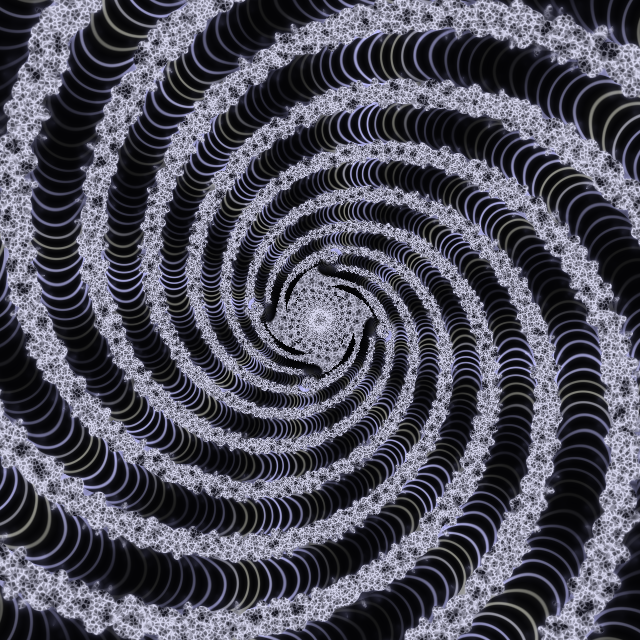
A Shadertoy shader for this background:

```glsl
const float TAU = 6.2831853;
const float ARMS = 8.0;
const float ARM_GAP = 0.295;   // log-radius step between neighbouring arms
const float RINGS = 128.0;     // rings per full turn

const vec3 INK = vec3(0.012, 0.012, 0.02);
const vec3 SLATE = vec3(0.24, 0.24, 0.34);
const vec3 LILAC = vec3(0.60, 0.60, 0.78);
const vec3 SAND = vec3(0.50, 0.50, 0.46);
const vec3 FROST = vec3(0.83, 0.83, 0.92);

vec2 hash2(vec2 p) {
    vec2 k = vec2(dot(p, vec2(127.1, 311.7)), dot(p, vec2(269.5, 183.3)));
    return fract(sin(k) * 43758.545);
}

// Nearest two cell distances; the lattice closes after one full turn.
vec2 cells(vec2 logPolar, float count) {
    vec2 g = logPolar * count / TAU;
    vec2 base = floor(g);
    vec2 near = vec2(8.0);
    for (int y = -1; y <= 1; y++) {
        for (int x = -1; x <= 1; x++) {
            vec2 cell = base + vec2(x, y);
            vec2 key = vec2(cell.x, mod(cell.y, count));
            float d = length(cell + hash2(key) - g);
            near.y = min(near.y, max(d, near.x));
            near.x = min(near.x, d);
        }
    }
    return near;
}

float web(vec2 logPolar, float count, float thickness) {
    vec2 d = cells(logPolar, count);
    return 1.0 - smoothstep(0.0, thickness, d.y - d.x);
}

float laceTone(vec2 logPolar) {
    float holes = 1.0 - web(logPolar, 96.0, 0.85);
    return 0.26 + 0.38 * web(logPolar, 240.0, 0.6)
         + 0.42 * web(logPolar, 560.0, 0.65) - 0.55 * holes * holes;
}

// Petal-shaped openings and a small rosette at the hub.
float hubTone(vec2 logPolar, float radius) {
    float a = cos(16.0 * logPolar.y + 9.0 * logPolar.x);
    float b = cos(8.0 * logPolar.y - 13.0 * logPolar.x);
    float zone = smoothstep(0.018, 0.035, radius);
    float petals = smoothstep(0.1, 0.8, a * b) * zone;
    float rosette = exp(-pow((radius - 0.013) / 0.005, 2.0));
    float grain = web(logPolar, 72.0, 0.6);
    return 0.42 + 0.5 * grain - 0.5 * petals + 0.35 * rosette;
}

// Nested arcs: across and along are measured in log-polar units.
vec3 channelColor(float across, float along, float turn, float pixel) {
    float size = 0.097;
    float spacing = TAU * cos(atan(ARM_GAP * ARMS / TAU)) / RINGS;
    float depth = sqrt(max(size * size - across * across, 0.0002));
    float phase = (along + depth) / spacing + 0.2 * sin(24.0 * turn);
    float id = mod(floor(phase + 0.5), RINGS);
    float d = abs(fract(phase + 0.5) - 0.5) * spacing * depth / size;
    float line = 1.0 - smoothstep(0.0015, 0.004 + pixel, d);
    float glow = exp(-d / 0.008);
    float pulse = 0.5 - 0.5 * cos(8.0 * (turn - 0.61));
    float strength = mix(0.16, 1.0, pulse) * (0.75 + 0.25 * hash2(vec2(id, 3.0)).x);
    float warm = smoothstep(0.0, 0.9, sin(id * TAU / 8.0 + 1.0));
    vec3 tint = mix(LILAC, SAND, warm);
    return INK + tint * strength * (0.85 * line + 0.28 * glow);
}

// Curl and dark pocket repeated on four sides of the hub.
float addHooks(float cover, float radius, float turn) {
    float quarter = TAU / 4.0;
    float a = mod(turn - 0.19 + 0.5 * quarter, quarter) - 0.5 * quarter;
    vec2 p = radius * vec2(cos(a), sin(a));
    float pocket = length((p - vec2(0.08, -0.004)) * vec2(1.2, 0.8));
    cover *= smoothstep(0.01, 0.015, pocket);
    vec2 q = p - vec2(0.104, 0.0);
    float rho = max(length(q), 0.001);
    float curl = smoothstep(-0.8, -0.3, cos(atan(q.y, q.x) - 3.2 * log(rho)));
    return mix(cover, curl, 1.0 - smoothstep(0.012, 0.022, rho));
}

void mainImage(out vec4 fragColor, in vec2 fragCoord) {
    vec2 p = (fragCoord - 0.5 * iResolution.xy) / iResolution.y;
    float radius = max(length(p), 0.0015);
    float turn = atan(-p.y, p.x);
    vec2 logPolar = vec2(log(radius), turn);
    float pixel = 1.0 / (radius * iResolution.y);

    // Arm coordinates: lane is zero in the middle of a dark channel.
    float tilt = atan(ARM_GAP * ARMS / TAU);
    float arm = (logPolar.x - log(0.445)) / ARM_GAP - turn * ARMS / TAU;
    float lane = fract(arm) - 0.5;
    float across = lane * ARM_GAP * cos(tilt);
    float along = logPolar.x * sin(tilt) + turn * cos(tilt);

    // Ragged bands which merge into a four-pointed hub.
    float ragged = 0.2 * (0.45 - cells(logPolar, 128.0).x);
    float star = radius - 0.018 * cos(4.0 * (turn + 0.1));
    float width = 0.185 + ragged + 0.36 * (1.0 - smoothstep(0.05, 0.092, star));
    float inside = width - (0.5 - abs(lane));
    float soft = 0.015 + pixel;
    float cover = smoothstep(-soft, soft, inside);
    cover = addHooks(cover, radius, turn);

    vec3 color = channelColor(across, along, turn, pixel);
    color += SLATE * 0.6 * exp(-max(-inside, 0.0) / 0.05);
    color = mix(INK, color, smoothstep(0.07, 0.115, radius));

    float tone = mix(hubTone(logPolar, radius), laceTone(logPolar),
                     smoothstep(0.05, 0.085, radius));
    tone = clamp(tone, 0.0, 1.0);
    vec3 lace = mix(INK + 0.3 * SLATE, FROST, tone);
    fragColor = vec4(mix(color, lace, cover), 1.0);
}
```
